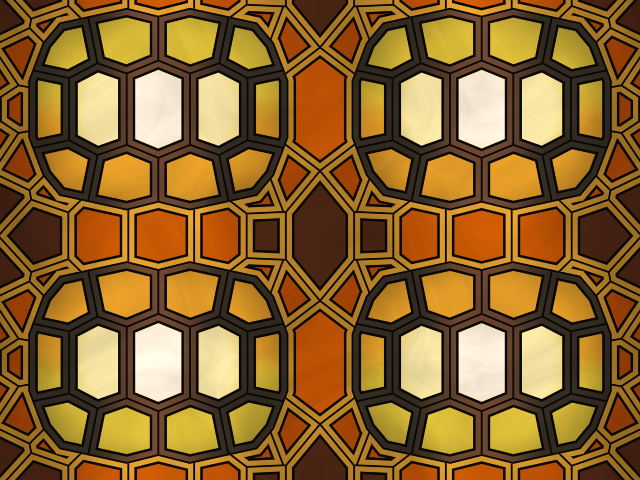
This pattern is drawn by a Shadertoy shader. Its source:

```glsl
// Mirrored stained glass: four glowing domes of cells set in a gold-leaded amber mosaic.

const float SPAN = 576.0;        // design units per canvas height
const float AXIS_Y = 283.0;      // horizontal mirror line, measured from the top
const float DOME_Y = 152.0;      // dome centre, measured from the mirror line
const float DOME_X = 194.0;      // dome centre, measured from the vertical mirror
const float LEAD_WIDTH = 8.8;    // from a cell border to its glass
const float SEAM_HALF = 1.1;
const float OUTLINE_HALF = 1.5;
const int DOME_CELLS = 6;
const int FIELD_CELLS = 15;
const int DARK_CELLS = 4;        // the first field cells are brown

const vec3 INK = vec3(0.035, 0.025, 0.015);
const vec3 GOLD_LEAD = vec3(0.69, 0.49, 0.15);
const vec3 DARK_LEAD = vec3(0.19, 0.165, 0.125);
const vec3 WARM_LEAD = vec3(0.43, 0.28, 0.19);
const vec3 BROWN = vec3(0.28, 0.14, 0.075);
const vec3 RUST = vec3(0.63, 0.26, 0.02);
const vec3 ORANGE = vec3(0.79, 0.35, 0.015);
const vec3 CREAM = vec3(1.0, 0.94, 0.86);
const vec3 STRAW = vec3(0.95, 0.88, 0.63);
const vec3 AMBER = vec3(0.90, 0.62, 0.16);
const vec3 YELLOW = vec3(0.85, 0.73, 0.22);

// Seeds are x, y and weight; the mirrors repeat them over the canvas.
const vec3 DOME[DOME_CELLS] = vec3[](
    vec3(0, 0, 0), vec3(76, 0, 0), vec3(138, 0, 0),
    vec3(41, 100, 0), vec3(120, 84, 0), vec3(-41, 100, 0));
const vec3 FIELD[FIELD_CELLS] = vec3[](
    vec3(384, 152, 608), vec3(308, 152, 152), vec3(48, 152, 1576), vec3(4, 112, 712),
    vec3(384, 0, 0), vec3(313, 93.3, -63), vec3(305.5, 96.2, 234), vec3(263, 152, 1097),
    vec3(193, 152, 1797), vec3(117, 152, 1645), vec3(66, 100, 460), vec3(28, 62, 820),
    vec3(17, 0, 517), vec3(-8, 38, 676), vec3(-14, 0, 486));

// Rim planes of one dome quadrant: normal and offset
const vec3 RIM[5] = vec3[](
    vec3(1, 0, 155), vec3(0.935, 0.353, 156.9), vec3(0.769, 0.641, 156.8),
    vec3(0.213, 0.977, 125.8), vec3(-0.243, 0.970, 107.7));

float rimDistance(vec2 p) {
    float d = -1e5;
    for (int i = 0; i < 5; i++) d = max(d, dot(RIM[i].xy, p) - RIM[i].z);
    return d;
}

vec3 seedAt(int i, bool inDome) {
    if (inDome) return DOME[i];
    return FIELD[i];
}

float power(vec2 p, vec3 seed) {
    vec2 r = p - seed.xy;
    return dot(r, r) - seed.z;
}

// Weighted cellular diagram: border distance and cell index
float cellBorder(vec2 p, bool inDome, out int cell) {
    int count = inDome ? DOME_CELLS : FIELD_CELLS;
    float nearest = 1e9;
    cell = 0;
    for (int i = 0; i < count; i++) {
        float h = power(p, seedAt(i, inDome));
        if (h < nearest) { nearest = h; cell = i; }
    }
    vec2 home = seedAt(cell, inDome).xy;
    float border = 1e5;
    for (int i = 0; i < count; i++) {
        if (i == cell) continue;
        vec3 s = seedAt(i, inDome);
        border = min(border, (power(p, s) - nearest) / (2.0 * distance(s.xy, home)));
    }
    return border;
}

// Soft cloudiness from layered, warped sines
float clouds(vec2 p) {
    float sum = 0.0, amp = 0.5;
    for (int i = 0; i < 4; i++) {
        p = mat2(0.8, 0.6, -0.6, 0.8) * p + 1.3 * sin(p.yx * 0.7);
        sum += amp * sin(p.x) * sin(p.y + 1.0);
        p *= 1.9;
        amp *= 0.55;
    }
    return sum;
}

void mainImage(out vec4 fragColor, in vec2 fragCoord) {
    float px = SPAN / iResolution.y;
    vec2 canvas = fragCoord * px;
    float mirrorX = abs(canvas.x - 0.5 * iResolution.x * px);
    float mirrorY = abs(SPAN - canvas.y - AXIS_Y);

    // Fold the canvas into dome and field coordinates
    vec2 fieldPos = vec2(384.0 - mirrorX, abs(mirrorY - DOME_Y));
    vec2 domePos = vec2(abs(mirrorX - DOME_X), fieldPos.y);
    float rim = rimDistance(domePos);
    bool inDome = rim < 0.0;
    int cell;
    float border = cellBorder(inDome ? domePos : fieldPos, inDome, cell);
    border = min(border, abs(rim));

    // Glass and lead, lit from the dome centres
    float radius = length(domePos * vec2(0.85, 1.0));
    float grain = clouds(canvas * 0.035);
    vec3 glass, lead;
    if (inDome) {
        vec3 gold = mix(AMBER, YELLOW, smoothstep(130.0, 180.0, mirrorY));
        glass = cell == 0 ? mix(CREAM, STRAW, 0.7 * smoothstep(30.0, 65.0, radius))
              : cell == 1 ? mix(STRAW, YELLOW, 0.6 * smoothstep(70.0, 100.0, radius)) : gold;
        glass *= 1.0 - 0.28 * smoothstep(85.0, 150.0, radius);
        lead = mix(WARM_LEAD, DARK_LEAD, smoothstep(15.0, 85.0, domePos.x));
    } else {
        float glow = 1.0 - smoothstep(20.0, 150.0, domePos.x);
        float centerHex = cell == DARK_CELLS ? 0.6 : 0.0;
        glass = cell < DARK_CELLS ? BROWN : mix(RUST, ORANGE, max(glow, centerHex));
        lead = GOLD_LEAD * (1.0 + 0.25 * glow);
    }
    glass *= 1.0 + 0.09 * grain;
    lead *= 1.0 + 0.12 * grain;

    // Seams between cells and outlines around the glass
    vec3 color = mix(lead, glass, smoothstep(-px, px, border - LEAD_WIDTH));
    float line = min(border - SEAM_HALF, abs(border - LEAD_WIDTH) - OUTLINE_HALF);
    color = mix(INK, color, smoothstep(-0.6 * px, 0.6 * px, line));

    fragColor = vec4(color * (1.0 - 0.15 * smoothstep(300.0, 400.0, mirrorX)), 1.0);
}
```
